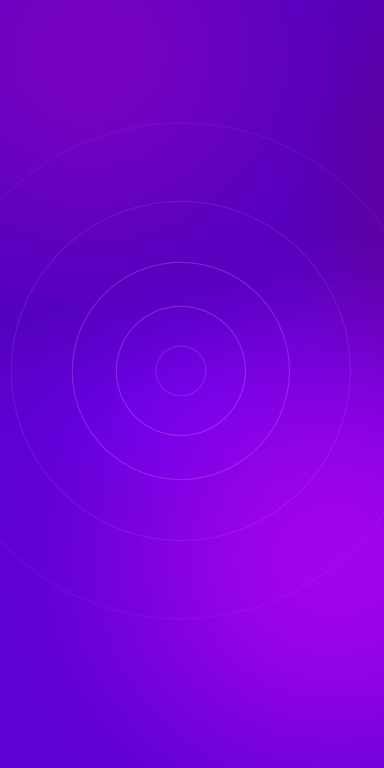
A Shadertoy shader for this background:

```glsl
// Violet gradient with a magenta glow and thin concentric rings that fade outward.

// Soft radial falloff: 1 at the centre, 0 at the given radii.
float glow(vec2 p, vec2 centre, vec2 radii) {
    return 1.0 - smoothstep(0.0, 1.0, length((p - centre) / radii));
}

// Antialiased circle outline.
float ring(float dist, float radius, float halfWidth, float pixel) {
    float edge = abs(dist - radius) - halfWidth;
    return 1.0 - smoothstep(-0.5 * pixel, 0.5 * pixel, edge);
}

void mainImage(out vec4 fragColor, in vec2 fragCoord) {
    // Canvas units: x spans 0..1, y spans 0..2.
    vec2 p = fragCoord / iResolution.xy * vec2(1.0, 2.0);
    float pixel = 1.0 / iResolution.x;

    // Dark upper half meets brighter lower half along a slight tilt.
    float lower = 1.0 - smoothstep(0.88, 1.30, p.y - 0.14 * (p.x - 0.5));
    vec3 color = mix(vec3(0.335, 0.004, 0.745), vec3(0.365, 0.005, 0.835), lower);

    // Purple haze at upper left, dim plum shade along the upper right edge.
    color = mix(color, vec3(0.470, 0.008, 0.765), glow(p, vec2(0.23, 1.86), vec2(0.78, 0.74)));
    color = mix(color, vec3(0.370, 0.008, 0.630), glow(p, vec2(1.06, 1.52), vec2(0.36, 0.85)));

    // Magenta light at lower right and a faint blue-violet lift at the centre.
    color = mix(color, vec3(0.635, 0.012, 0.930), glow(p, vec2(0.87, 0.54), vec2(0.94, 0.90)));
    color += vec3(0.020, 0.0, 0.050) * glow(p, vec2(0.42, 0.98), vec2(0.45, 0.35));

    // Concentric rings.
    float radii[5] = float[5](0.065, 0.168, 0.2826, 0.4414, 0.6458);
    float strength[5] = float[5](0.22, 0.30, 0.27, 0.14, 0.08);
    float dist = length(p - vec2(0.471, 1.034));
    for (int i = 0; i < 5; i++) {
        float line = ring(dist, radii[i], 0.0015, pixel);
        color = mix(color, vec3(0.85, 0.50, 0.98), strength[i] * line);
    }

    fragColor = vec4(color, 1.0);
}
```
